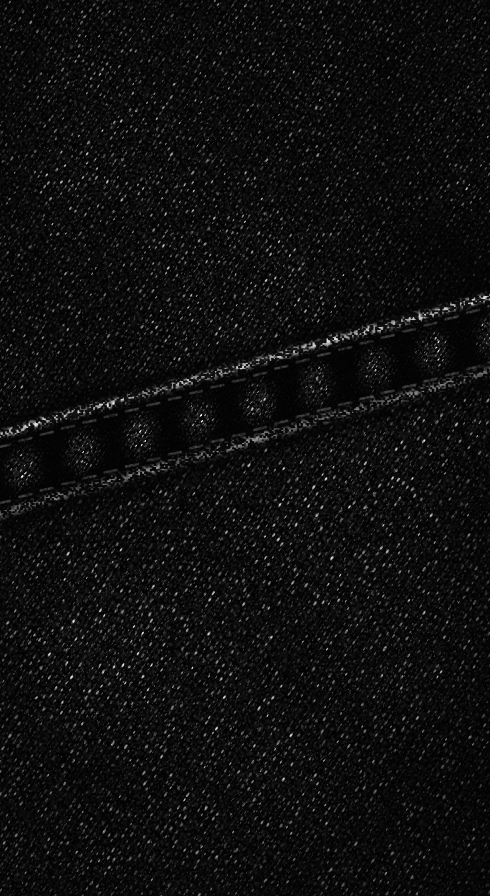
Give the GLSL for this texture, as a WebGL 2 fragment shader.

```glsl
#version 300 es
precision highp float;
// Black denim crossed by a raised, worn seam.
// Twill is jittered flecks in a rotated grid; the seam is a sheared strip
// with frayed rims, dashed stitching and a row of faded puckers.

#define TWILL_ANGLE 0.98
#define UPPER_CELL vec2(0.0140, 0.0112)
#define LOWER_CELL vec2(0.0160, 0.0122)
#define FINE_CELL vec2(0.0095, 0.0072)
#define PUCKER_CELL vec2(0.0120, 0.0092)
#define SEAM_START 0.862
#define SEAM_SLOPE 0.287
#define UPPER_STITCH 0.051
#define LOWER_STITCH -0.060
#define STITCH_PERIOD 0.0435
#define PUCKER_PERIOD 0.1195
#define BASE_SHADE 0.012

uniform vec2 u_resolution;
out vec4 fragColor;

float hash(vec2 p) {
    vec3 q = fract(vec3(p.xyx) * 0.1031);
    q += dot(q, q.yzx + 33.33);
    return fract((q.x + q.y) * q.z);
}

float noise(vec2 p) {
    vec2 i = floor(p), f = fract(p);
    f = f * f * (3.0 - 2.0 * f);
    float low = mix(hash(i), hash(i + vec2(1, 0)), f.x);
    float high = mix(hash(i + vec2(0, 1)), hash(i + vec2(1, 1)), f.x);
    return mix(low, high, f.y);
}

// Slanted thread flecks, each with its own length, place and brightness
float twill(vec2 p, vec2 cell, float seed) {
    vec2 along = vec2(cos(TWILL_ANGLE), sin(TWILL_ANGLE));
    vec2 q = vec2(dot(p, along), dot(p, vec2(-along.y, along.x))) + 4.0;
    q.y += 0.003 * noise(p * 18.0 + seed);
    q /= cell;
    q.x += hash(vec2(floor(q.y), seed));
    vec2 id = floor(q) + seed;
    vec2 jitter = vec2(hash(id + 11.3), hash(id + 47.7)) - 0.5;
    vec2 f = fract(q) - 0.5 - jitter * vec2(0.40, 0.28);
    float size = mix(0.65, 1.15, hash(id + 83.1));
    float r = length(f / (vec2(0.34, 0.21) * size));
    float light = hash(id + 5.9);
    return (1.0 - smoothstep(0.35, 1.25, r)) * mix(0.10, 1.0, pow(light, 2.4));
}

float glow(float x, float width) {
    return exp(-x * x / (width * width));
}

// Dashes running along the seam at a given height
float stitch(float s, float height, float pixel) {
    float t = (fract(s / STITCH_PERIOD) - 0.5) * STITCH_PERIOD;
    vec2 d = vec2(max(abs(t) - 0.0120, 0.0), height + 0.08 * t);
    return 1.0 - smoothstep(0.0010, 0.0021 + pixel, length(d));
}

void main() {
    vec2 p = gl_FragCoord.xy / u_resolution * vec2(1.0, 1.8286);
    float pixel = 1.0 / u_resolution.x;

    // Seam coordinates: v is the height above its centre line
    float v = p.y - SEAM_START - SEAM_SLOPE * p.x;
    v += 0.003 * (noise(vec2(p.x * 14.0, 3.0)) - 0.5);
    float halfWidth = mix(0.087, 0.082, p.x) + (v < 0.0 ? 0.003 : 0.0);
    float ragged = 0.006 * (noise(p * 130.0) - 0.5);
    float outside = abs(v) - halfWidth + ragged;
    float band = 1.0 - smoothstep(-0.003, 0.003 + pixel, outside);

    // Cloth light: uneven wear, dark corners, shadows beside the seam
    float wear = mix(0.70, 1.25, noise(p * vec2(5.0, 4.0) + 8.0));
    vec2 fromCentre = (p - vec2(0.45, 0.914)) / vec2(0.85, 1.25);
    wear *= 1.15 - 0.60 * dot(fromCentre, fromCentre);
    wear *= 1.0 - 0.65 * glow(length((p - vec2(0.91, 1.31)) / vec2(1.5, 0.8)), 0.10);
    wear *= 1.0 + 0.35 * glow(length(p - vec2(0.08, 0.50)), 0.30);
    wear *= mix(0.12, 1.0, smoothstep(-0.005, v > 0.0 ? 0.065 : 0.055, outside));

    float coarse = v > 0.0 ? twill(p, UPPER_CELL, 2.0) : twill(p, LOWER_CELL, 2.0);
    float fine = twill(p, FINE_CELL, 61.0);
    float grain = noise(p * 260.0 + 31.0);
    float speckle = mix(0.35, 1.5, noise(p * 210.0 + 90.0));
    float cloth = BASE_SHADE * (0.4 + grain);
    cloth += wear * (0.50 * coarse * speckle + 0.22 * fine * speckle);
    cloth += wear * 0.06 * grain * grain;

    // Seam body with faded puckers between the stitch lines
    float slot = (p.x - 0.047) / PUCKER_PERIOD + 0.5;
    float slotId = floor(slot);
    float puckerX = (fract(slot) - 0.5) * PUCKER_PERIOD;
    puckerX += 0.005 * (hash(vec2(slotId, 19.0)) - 0.5) + 0.12 * v;
    float reach = length(vec2(puckerX / 0.031, (v + 0.004) / 0.041));
    float pucker = glow(pow(reach, 1.5), 1.0);
    pucker *= mix(0.80, 1.1, hash(vec2(slotId + 3.0, 7.0)));
    float seam = 0.007 + 0.010 * grain + 0.05 * fine;
    float faded = twill(p, PUCKER_CELL, 23.0);
    seam += pucker * (0.90 * faded * speckle + 0.50 * fine + 0.16 * grain * grain);

    // Stitches, broken by thread grain
    float threads = stitch(p.x + 0.0133, v - UPPER_STITCH - 0.008 * abs(p.x - 0.5), pixel);
    threads += stitch(p.x + 0.0133, v - LOWER_STITCH, pixel);
    seam = mix(seam, 0.10 + 0.24 * grain, 0.85 * min(threads, 1.0));
    float shade = mix(cloth, seam, band);

    // Frayed rims: bright above, softer below
    float fuzz = noise(p * vec2(250.0, 300.0) + 71.0);
    fuzz = smoothstep(0.36, 0.88, fuzz) * mix(0.6, 1.2, noise(p * 28.0));
    float upperRim = glow(v - halfWidth + 0.007 + ragged, 0.0090);
    float lowerRim = glow(v + halfWidth - 0.008 + ragged, 0.0105);
    shade += (0.06 + 0.95 * fuzz) * upperRim * 0.90;
    shade += (0.03 + 0.75 * fuzz) * lowerRim * 0.62;

    shade = clamp(shade, 0.0, 0.9);
    fragColor = vec4(shade * vec3(1.0, 1.0, 1.015), 1.0);
}
```
